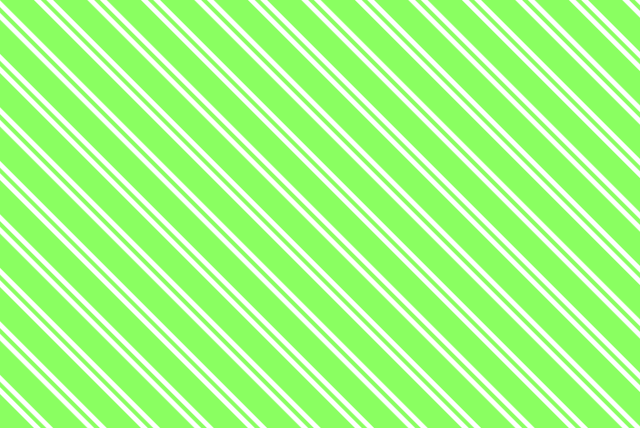
A Shadertoy shader for this pattern:

```glsl
// Diagonal pairs of thin white stripes on a bright green ground.

// Lengths are fractions of the canvas width, measured across the stripes.
#define PERIOD       0.0591
#define LINE_WIDTH   0.00755
#define LINE_SPACING 0.01372
#define PAIR_OFFSET  0.0481
#define STRIPE_ANGLE 0.785398
#define GROUND_COLOR vec3(0.54, 1.0, 0.38)
#define LINE_COLOR   vec3(1.0)

// Signed distance to the nearest line of the repeating pair.
float pairedLines(float across) {
    float fromPair = (fract(across / PERIOD + 0.5) - 0.5) * PERIOD;
    float fromLine = abs(abs(fromPair) - 0.5 * LINE_SPACING);
    return fromLine - 0.5 * LINE_WIDTH;
}

void mainImage(out vec4 fragColor, in vec2 fragCoord) {
    // Position relative to the top left corner
    vec2 p = (fragCoord - vec2(0.0, iResolution.y)) / iResolution.x;
    float pixel = 1.0 / iResolution.x;

    // Coordinate perpendicular to the stripes
    vec2 normal = vec2(cos(STRIPE_ANGLE), sin(STRIPE_ANGLE));
    float across = dot(p, normal) - PAIR_OFFSET;

    // Line coverage, smoothed over about one pixel
    float coverage = clamp(0.5 - pairedLines(across) / (1.2 * pixel), 0.0, 1.0);

    fragColor = vec4(mix(GROUND_COLOR, LINE_COLOR, coverage), 1.0);
}
```
